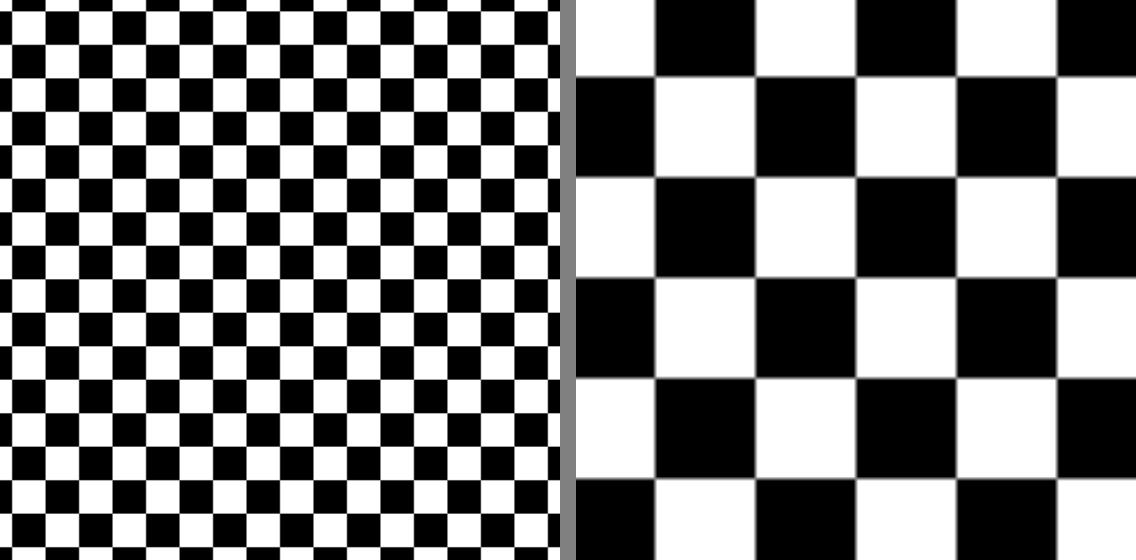
Left, the full canvas; right, a detail of the centre.
Give the GLSL for this pattern, as a Shadertoy shader.

```glsl
// Black and white checkerboard with slightly soft edges, cropped at the borders.

const float CELL_SIZE = 0.0598;               // side of one square, in canvas units
const vec2  GRID_CORNER = vec2(0.5, 0.5013);  // a corner where four squares meet
const float EDGE_WIDTH = 0.0027;              // width of the grey blend along edges
const vec3  DARK = vec3(0.0);
const vec3  LIGHT = vec3(1.0);

// Signed distance to the nearest grid line per axis, in cells.
// The sign alternates from one cell to the next.
vec2 alternatingDistance(vec2 cells) {
    return 0.5 - abs(mod(cells + 0.5, 2.0) - 1.0);
}

// 0 on dark squares, 1 on light squares, blended across the edges.
float checker(vec2 p, float blendWidth) {
    vec2 edge = alternatingDistance((p - GRID_CORNER) / CELL_SIZE) * CELL_SIZE;
    vec2 side = clamp(edge / (0.5 * blendWidth), -1.0, 1.0);
    return 0.5 - 0.5 * side.x * side.y;
}

void mainImage(out vec4 fragColor, in vec2 fragCoord) {
    vec2 p = fragCoord / iResolution.y;

    // Never blend over less than one pixel
    float blendWidth = max(EDGE_WIDTH, 1.0 / iResolution.y);

    fragColor = vec4(mix(DARK, LIGHT, checker(p, blendWidth)), 1.0);
}
```
